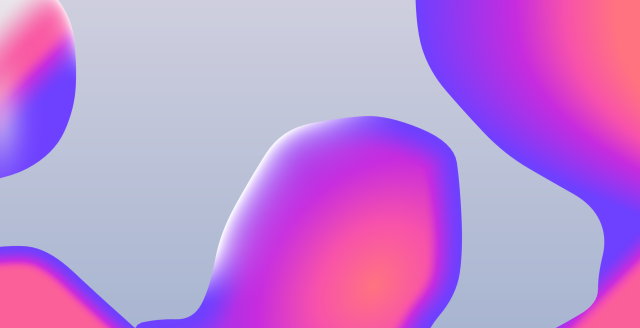
This background is drawn by a Shadertoy shader. Its source:

```glsl
// Glossy liquid blobs in violet, magenta and coral over a cool grey gradient.
// Each outline is a closed quadratic B-spline turned into a signed distance;
// colour ramps, soft rims and white gloss are then driven by that distance.

// Canvas units: height is 100, origin at the lower left.
const vec2 CANVAS = vec2(195.0, 100.0);
const int ARC_STEPS = 8;

const vec3 SKY_TOP = vec3(0.81, 0.81, 0.87);
const vec3 SKY_LOW = vec3(0.66, 0.71, 0.82);
const vec3 BLUE = vec3(0.43, 0.25, 1.0);
const vec3 MAGENTA = vec3(0.78, 0.17, 0.87);
const vec3 PINK = vec3(0.97, 0.32, 0.67);
const vec3 CORAL = vec3(1.0, 0.45, 0.50);
const vec3 PALE = vec3(0.91, 0.89, 0.91);

const vec2 HOT_SPOT = vec2(114.0, 13.0);   // warm centre of the dome
const vec2 HOT_AXIS = vec2(0.6, 0.8);      // its long direction
const vec2 HOT_SIZE = vec2(84.0, 63.0);
const float DOME_RIM = 11.4;
const float WAVE_RIM = 8.0;
const float GLOSS_DEPTH = 5.0;

// Spline control points of the four blobs
const vec2 DROP[8] = vec2[](
    vec2(-40.0, 110.2), vec2(12.7, 106.3), vec2(21.8, 94.9), vec2(23.4, 81.0),
    vec2(22.8, 67.0), vec2(16.5, 53.0), vec2(0.0, 44.2), vec2(-40.0, 42.0));
const vec2 WAVE[7] = vec2[](
    vec2(-30.0, 20.0), vec2(3.8, 25.9), vec2(15.7, 23.4), vec2(29.2, 10.7),
    vec2(40.6, 0.5), vec2(51.0, -9.0), vec2(-30.0, -30.0));
const vec2 DOME[16] = vec2[](
    vec2(38.0, 0.5), vec2(48.2, 2.8), vec2(58.9, 2.5), vec2(64.0, 12.4),
    vec2(67.0, 28.9), vec2(76.1, 45.4), vec2(85.8, 60.7), vec2(104.1, 64.2),
    vec2(118.0, 65.0), vec2(138.3, 56.6), vec2(140.1, 44.2), vec2(141.1, 23.9),
    vec2(139.1, 9.9), vec2(128.2, -2.8), vec2(110.0, -50.0), vec2(40.0, -50.0));
const vec2 SWEEP[14] = vec2[](
    vec2(126.6, 122.8), vec2(126.4, 92.4), vec2(130.7, 78.4), vec2(140.9, 66.5),
    vec2(153.6, 53.0), vec2(168.8, 44.2), vec2(180.5, 37.6), vec2(185.0, 27.7),
    vec2(182.2, 16.2), vec2(182.2, 7.4), vec2(171.3, 1.0), vec2(162.4, -3.6),
    vec2(230.0, -20.0), vec2(230.0, 125.0));

// Adds one spline arc to field = (squared distance, inside sign)
void addArc(vec2 p, vec2 a, vec2 b, vec2 c, inout vec2 field) {
    vec2 start = 0.5 * (a + b), finish = 0.5 * (b + c), from = start;
    for (int k = 1; k <= ARC_STEPS; k++) {
        float t = float(k) / float(ARC_STEPS), s = 1.0 - t;
        vec2 to = s * s * start + 2.0 * s * t * b + t * t * finish;
        vec2 edge = to - from, rel = p - from;
        vec2 gap = rel - edge * clamp(dot(rel, edge) / dot(edge, edge), 0.0, 1.0);
        field.x = min(field.x, dot(gap, gap));
        if ((from.y > p.y) != (to.y > p.y) && rel.x < edge.x * rel.y / edge.y)
            field.y = -field.y;
        from = to;
    }
}

// Signed distance to a closed spline, positive inside
#define TRACE(p, c, f) for (int i = 0, n = c.length(); i < n; i++) addArc(p, c[i], c[(i + 1) % n], c[(i + 2) % n], f)
float signedDepth(vec2 field) { return sqrt(field.x) * field.y; }

// Blue -> magenta -> pink -> coral
vec3 heat(float t) {
    vec3 col = mix(BLUE, MAGENTA, clamp(t / 0.5, 0.0, 1.0));
    col = mix(col, PINK, clamp((t - 0.5) / 0.25, 0.0, 1.0));
    return mix(col, CORAL, clamp((t - 0.75) / 0.25, 0.0, 1.0));
}

vec3 dropColor(vec2 p, float depth) {
    float diagonal = p.x + 100.0 - p.y;
    vec3 col = heat(0.8 * (1.0 - smoothstep(25.4, 44.4, diagonal)));
    col = mix(col, PALE, 1.0 - smoothstep(3.0, 23.0, diagonal));
    vec2 side = (p - vec2(0.0, 64.0)) / vec2(6.5, 14.0);
    col = mix(col, PALE, 0.55 * exp(-dot(side, side)));
    return mix(col, vec3(1.0), 0.85 * exp(-depth / 2.5) * smoothstep(74.0, 93.0, p.y));
}

vec3 domeColor(vec2 p, float depth) {
    vec2 q = p - HOT_SPOT;
    vec2 local = vec2(dot(q, HOT_AXIS), dot(q, vec2(HOT_AXIS.y, -HOT_AXIS.x)));
    float glossSide = (1.0 - smoothstep(84.0, 124.0, p.x)) * smoothstep(6.0, 26.0, p.y);
    float rim = mix(smoothstep(0.0, DOME_RIM, depth), 1.0, 0.7 * glossSide);
    vec3 col = heat((1.0 - length(local / HOT_SIZE)) * rim);
    return mix(col, vec3(1.0), glossSide * exp(-depth / GLOSS_DEPTH));
}

vec3 sweepColor(vec2 p) {
    float fall = pow(max(100.0 - p.y, 0.0) / 33.0, 2.5);
    float upper = (p.x - 126.6) / 61.0 - 0.2 * fall;
    float foot = 0.85 * smoothstep(164.0, 180.0, p.x - p.y);
    return heat(max(upper, foot * smoothstep(45.0, 25.0, p.y)));
}

void mainImage(out vec4 fragColor, in vec2 fragCoord) {
    vec2 p = fragCoord / iResolution.xy * CANVAS;
    float soft = 0.7 * CANVAS.y / iResolution.y;

    vec2 drop = vec2(1e6, -1.0), wave = drop, dome = drop, sweep = drop;
    TRACE(p, DROP, drop);
    TRACE(p, WAVE, wave);
    TRACE(p, DOME, dome);
    TRACE(p, SWEEP, sweep);
    vec4 depth = vec4(signedDepth(drop), signedDepth(wave), signedDepth(dome), signedDepth(sweep));
    vec4 cover = smoothstep(-soft, soft, depth);
    depth = max(depth, 0.0);

    // Layers from back to front
    vec3 col = mix(SKY_LOW, SKY_TOP, p.y / CANVAS.y);
    col = mix(col, dropColor(p, depth.x), cover.x);
    col = mix(col, domeColor(p, depth.z), cover.z);
    col = mix(col, heat(0.86 * smoothstep(0.0, WAVE_RIM, depth.y)), cover.y);
    col = mix(col, sweepColor(p), cover.w);
    fragColor = vec4(col, 1.0);
}
```
